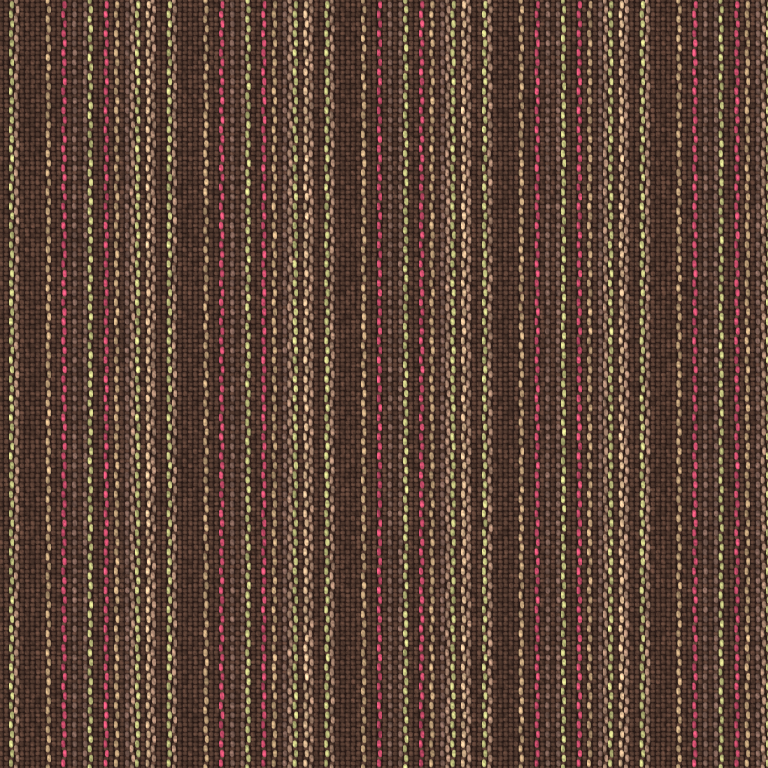
Write a Shadertoy shader that draws this texture.

```glsl
// Brown plain-weave cloth with vertical stripes of green, tan, pink and mauve stitches.

const float STRIPE_REPEATS = 4.87;  // stripe sequences across the canvas
const float STITCH_ROWS = 80.0;     // stitches up each yarn
const float FIRST_STRIPE = 0.015;   // centre of the first green yarn
const int YARNS = 30;               // yarns in one sequence
const int SAMPLES = 3;              // antialiasing samples per axis

const float STITCH_WIDTH = 0.48;    // half width, in yarn spacings
const float BROWN_LENGTH = 0.31;    // half lengths, in stitch spacings
const float MAUVE_LENGTH = 0.37;
const float COLOUR_LENGTH = 0.43;
const float WEFT_LENGTH = 0.23;
const float STITCH_TILT = -0.08;    // sideways lean of a stitch
const float ZIGZAG = 0.15;          // alternate sideways shift of coloured stitches
const float JITTER = 0.14;          // random displacement of stitches
const float WEAR = 0.28;            // brightness change between stitches
const float FIBRE = 0.36;           // brightness change within a stitch

const vec3 GAP = vec3(0.160, 0.102, 0.086);
const vec3 WEFT = vec3(0.345, 0.245, 0.200);

// Brown, mauve, green, buff, tan, pink, rose tan
const vec3 PALETTE[7] = vec3[7](
    vec3(0.350, 0.248, 0.203), vec3(0.500, 0.385, 0.340),
    vec3(0.750, 0.745, 0.490), vec3(0.740, 0.620, 0.470),
    vec3(0.850, 0.715, 0.565), vec3(0.800, 0.310, 0.425),
    vec3(0.660, 0.525, 0.440));

// Palette index of each yarn in the sequence
const int SEQUENCE[YARNS] = int[YARNS](
    2, 6, 0, 0, 0, 0, 0, 3, 0, 0,
    5, 0, 1, 0, 1, 2, 0, 0, 5, 0,
    3, 0, 1, 6, 2, 0, 4, 6, 0, 0);

float hash(vec2 p) {
    return fract(sin(dot(p, vec2(12.9898, 78.233))) * 43758.5453);
}

float noise(vec2 p) {
    vec2 i = floor(p), f = fract(p);
    f = f * f * (3.0 - 2.0 * f);
    return mix(mix(hash(i), hash(i + vec2(1, 0)), f.x),
               mix(hash(i + vec2(0, 1)), hash(i + vec2(1, 1)), f.x), f.y);
}

// Lays a rounded, shaded stitch of the given half size over the base colour
vec3 layStitch(vec3 base, vec3 yarn, vec2 p, vec2 halfSize) {
    vec2 q = abs(p / halfSize);
    float r = pow(pow(q.x, 2.3) + pow(q.y, 2.3), 1.0 / 2.3);
    float light = 1.08 - 0.36 * r * r - 0.10 * p.x / halfSize.x;
    return mix(base, yarn * light, 1.0 - smoothstep(0.80, 1.05, r));
}

vec3 cloth(vec2 uv) {
    // Locate the yarn and the staggered stitch
    float u = (uv.x - FIRST_STRIPE) * STRIPE_REPEATS * float(YARNS) + 0.5;
    float column = floor(u);
    float v = uv.y * STITCH_ROWS + 0.5 * mod(column, 2.0);
    vec2 stitchId = vec2(column, floor(v));
    vec2 p = vec2(u - column, fract(v)) - 0.5;
    int kind = SEQUENCE[int(mod(column, float(YARNS)))];

    // Weft crossing between two warp stitches
    vec2 weftId = vec2(column, floor(v + 0.5)) + 37.0;
    vec2 weftPos = vec2(p.x, fract(v + 0.5) - 0.5);
    weftPos.y += JITTER * 0.5 * (hash(weftId + 5.0) - 0.5);
    float weftWear = 1.0 + WEAR * (hash(weftId) - 0.5);
    vec3 colour = layStitch(GAP, WEFT * weftWear, weftPos, vec2(0.50, WEFT_LENGTH));

    // Warp stitch, swaying from side to side where it is coloured
    float sway = kind > 1 ? ZIGZAG * (2.0 * mod(stitchId.y, 2.0) - 1.0) : 0.0;
    p.x += JITTER * (hash(stitchId + 11.0) - 0.5) - p.y * STITCH_TILT - sway;
    float halfLength = kind == 0 ? BROWN_LENGTH : kind == 1 ? MAUVE_LENGTH : COLOUR_LENGTH;
    halfLength *= 0.94 + 0.12 * hash(stitchId + 23.0);
    vec3 yarn = PALETTE[kind] * (1.0 + WEAR * (hash(stitchId) - 0.5));
    colour = layStitch(colour, yarn, p, vec2(STITCH_WIDTH, halfLength));

    // Twisted fibres
    float fibres = noise(vec2(u * 3.0 + v * 1.5, v * 5.0));
    return colour * (1.0 + FIBRE * (fibres - 0.5));
}

void mainImage(out vec4 fragColor, in vec2 fragCoord) {
    vec3 sum = vec3(0.0);
    for (int j = 0; j < SAMPLES; j++) {
        for (int i = 0; i < SAMPLES; i++) {
            vec2 offset = (vec2(i, j) + 0.5) / float(SAMPLES) - 0.5;
            sum += cloth((fragCoord + offset) / iResolution.xy);
        }
    }
    fragColor = vec4(sum / float(SAMPLES * SAMPLES), 1.0);
}
```
